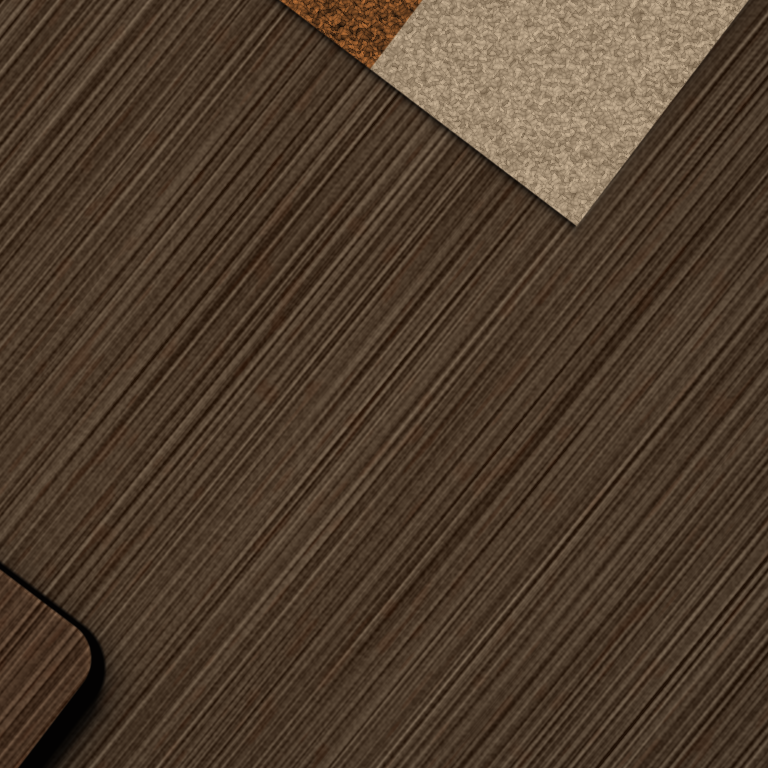
Reproduce this texture procedurally as a WebGL 1 fragment shader.

```glsl
precision highp float;
// Dark diagonal wood grain with a two-tone woven rug corner at the top
// and a rounded, black-rimmed panel at the lower left. Layered sines and
// hashed strands form the grain; cellular noise forms the rug pile.
uniform vec2 u_resolution;

const vec2 ALONG = vec2(0.605, 0.796);       // direction of rug and panel sides
const vec2 ACROSS = vec2(0.796, -0.605);
const vec2 GRAIN_ALONG = vec2(0.629, 0.777); // direction of the wood grain
const vec2 GRAIN_ACROSS = vec2(0.777, -0.629);
const vec2 RUG_CORNER = vec2(1.016, 0.171);  // in (along, across) units
const float RUG_SEAM = -0.167;
const vec2 RIM_CORNER = vec2(0.214, 0.045);
const vec2 PANEL_CORNER = vec2(0.206, 0.019);
const float RIM_RADIUS = 0.070;
const float PANEL_RADIUS = 0.052;
const float STRAND_RATE = 215.0;
const float PILE_RATE = 215.0;
const vec3 WOOD_DARK = vec3(0.128, 0.070, 0.027);
const vec3 WOOD_LIGHT = vec3(0.445, 0.375, 0.300);
const vec3 WOOD_RED = vec3(0.30, 0.13, 0.05);
const vec3 RUG_SAND = vec3(0.62, 0.54, 0.44);
const vec3 RUG_BROWN = vec3(0.41, 0.25, 0.125);
const vec3 RIM_BLACK = vec3(0.012, 0.008, 0.006);

float hash(vec2 p) {
  return fract(sin(dot(p, vec2(127.1, 311.7))) * 43758.5);
}

float smoothNoise(vec2 p) {
  vec2 i = floor(p);
  vec2 f = fract(p);
  f = f * f * (3.0 - 2.0 * f);
  float low = mix(hash(i), hash(i + vec2(1.0, 0.0)), f.x);
  float high = mix(hash(i + vec2(0.0, 1.0)), hash(i + vec2(1.0)), f.x);
  return mix(low, high, f.y);
}

// Distance to the nearest cell point (x) and that cell's random value (y).
vec2 cellular(vec2 p) {
  vec2 base = floor(p);
  vec2 nearest = vec2(9.0, 0.0);
  for (int y = -1; y <= 1; y++) {
    for (int x = -1; x <= 1; x++) {
      vec2 cell = base + vec2(float(x), float(y));
      vec2 point = cell + vec2(hash(cell), hash(cell + 37.3));
      float d = length(p - point);
      if (d < nearest.x) nearest = vec2(d, hash(cell + 71.9));
    }
  }
  return nearest;
}

// Signed distance to a quadrant that ends at a rounded corner.
float roundedCorner(vec2 q, vec2 corner, float radius) {
  vec2 d = q - corner + radius;
  return min(max(d.x, d.y), 0.0) + length(max(d, 0.0)) - radius;
}

vec3 wood(vec2 p) {
  float along = dot(p, GRAIN_ALONG);
  float across = dot(p, GRAIN_ACROSS) + 0.0004 * sin(along * 7.0);
  // Evenly spaced narrow lines with slightly wandering phase
  float lines = sin(across * 560.0 + 1.1 * sin(across * 83.0) + 0.3 * sin(along * 5.0));
  lines += 0.65 * sin(across * 905.0 + 1.5 * sin(across * 121.0 + 1.3));
  // Neighbour difference pairs each light strand with a dark groove
  vec2 strandPos = vec2(across * STRAND_RATE, along * 1.4);
  float strand = smoothNoise(strandPos) - smoothNoise(strandPos + vec2(1.0, 0.0));
  float fibre = smoothNoise(vec2(across * STRAND_RATE * 1.9 + 9.0, along * 4.0));
  float speck = smoothNoise(p * 290.0);
  float broad = smoothNoise(vec2(across * 22.0 + 3.0, along * 3.0));
  float tone = 0.46 + 0.14 * lines + 0.40 * strand + 0.36 * (fibre - 0.5);
  tone += 0.22 * (speck - 0.5) + 0.12 * (broad - 0.5);
  vec3 color = mix(WOOD_DARK, WOOD_LIGHT, clamp(tone, 0.0, 1.1));
  float red = smoothstep(0.68, 0.95, smoothNoise(vec2(across * 120.0, along * 25.0) + 20.0));
  return mix(color, WOOD_RED, 0.15 * red);
}

vec3 rug(vec2 p, vec2 q, float pixel) {
  vec2 bend = vec2(sin(p.y * 310.0 + 2.0 * sin(p.x * 190.0)), sin(p.x * 270.0 + p.y * 95.0));
  vec2 nub = cellular(p * PILE_RATE + 0.35 * bend);
  float clump = smoothNoise(p * 120.0 + 0.3 * bend);
  float pile = 0.6 * (nub.y - 0.5) + 0.6 * (0.45 - nub.x) + 0.3 * (clump - 0.5);
  vec3 sand = RUG_SAND * (1.0 + 0.52 * pile * vec3(0.9, 1.0, 1.15));
  vec3 brown = RUG_BROWN * (1.0 + 1.3 * pile);
  return mix(brown, sand, smoothstep(-pixel, pixel, q.y - RUG_SEAM));
}

void main() {
  vec2 p = gl_FragCoord.xy / u_resolution;
  float pixel = 1.0 / min(u_resolution.x, u_resolution.y);
  vec2 q = vec2(dot(p, ALONG), dot(p, ACROSS));

  // Wood with gentle falloff toward the lower right
  vec3 color = wood(p);
  color *= 1.04 - 0.14 * smoothstep(0.25, 1.1, length(p - vec2(0.28, 0.58)));

  // Rug with a narrow contact shadow
  float rugEdge = max(RUG_CORNER.x - q.x, q.y - RUG_CORNER.y);
  float rugShadow = max(RUG_CORNER.x - 0.002 - q.x, q.y - RUG_CORNER.y + 0.003);
  color *= 1.0 - 0.62 * exp(-max(rugShadow, 0.0) * 210.0);
  color = mix(rug(p, q, pixel), color, smoothstep(-pixel, pixel, rugEdge));

  // Panel: soft cast shadow, black rim, then reddish wood
  float rimEdge = roundedCorner(q, RIM_CORNER, RIM_RADIUS);
  float castEdge = roundedCorner(q, RIM_CORNER + vec2(-0.025, 0.006), RIM_RADIUS);
  color *= 1.0 - 0.80 * exp(-max(castEdge, 0.0) * 60.0);
  color = mix(RIM_BLACK, color, smoothstep(-0.003, 0.003, rimEdge));
  float panelEdge = roundedCorner(q, PANEL_CORNER, PANEL_RADIUS);
  vec3 panel = wood(p + vec2(0.37, 0.19)) * vec3(0.95, 0.87, 0.83);
  panel *= 1.0 + 0.25 * exp(-abs(panelEdge + 0.003) * 350.0);
  color = mix(panel, color, smoothstep(-0.0015, 0.0015, panelEdge));

  gl_FragColor = vec4(color, 1.0);
}
```
